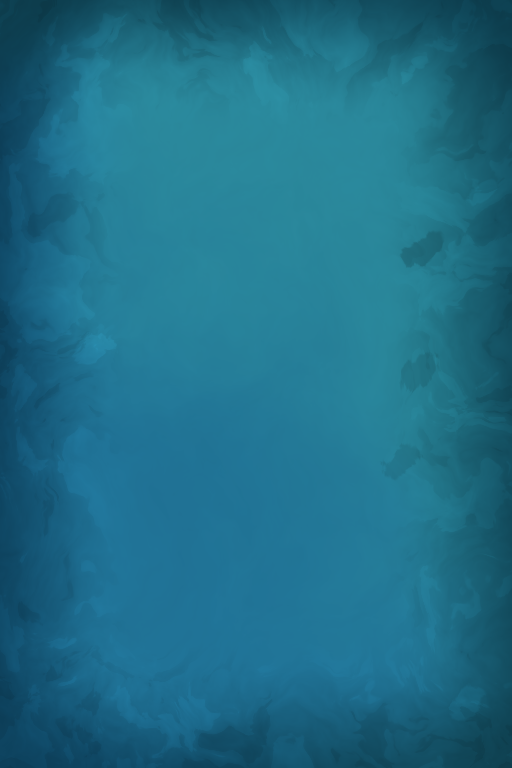
Write a Shadertoy shader that draws this background.

```glsl
// Painted teal and blue backdrop with a worn, brushed dark border.

const vec3 TEAL       = vec3(0.165, 0.535, 0.612);
const vec3 BLUE       = vec3(0.125, 0.450, 0.590);
const vec3 EDGE_LEFT  = vec3(0.055, 0.275, 0.390);
const vec3 EDGE_RIGHT = vec3(0.065, 0.285, 0.355);
const vec3 EDGE_TOP   = vec3(0.055, 0.265, 0.335);
const vec3 GREEN_TINT = vec3(0.105, 0.400, 0.455);

const vec2  PAGE          = vec2(1.0, 1.5);  // canvas size in widths
const float CORNER_RADIUS = 0.26;
const float BORDER_WIDTH  = 0.225;
const float BORDER_WOBBLE = 0.095;
const float PATCH_DEPTH   = 0.065;
const float FLECK_SIZE    = 0.034;

// Flecks of paint: position, then signed strength (negative is darker)
const int FLECK_COUNT = 6;
const vec3 FLECKS[FLECK_COUNT] = vec3[FLECK_COUNT](
    vec3(0.83, 1.01, -0.13), vec3(0.825, 0.775, -0.09), vec3(0.78, 0.595, -0.08),
    vec3(0.185, 0.82, 0.09), vec3(0.915, 0.13, 0.11), vec3(0.945, 1.12, 0.09));

vec2 hashGradient(vec2 cell) {
    vec3 h = fract(cell.xyx * vec3(0.1031, 0.1030, 0.0973));
    h += dot(h, h.yzx + 33.33);
    return 2.0 * fract((h.xx + h.yz) * h.zy) - 1.0;
}

float gradientNoise(vec2 p) {
    vec2 cell = floor(p), f = fract(p);
    vec2 w = f * f * f * (f * (f * 6.0 - 15.0) + 10.0);
    float a = dot(hashGradient(cell), f);
    float b = dot(hashGradient(cell + vec2(1, 0)), f - vec2(1, 0));
    float c = dot(hashGradient(cell + vec2(0, 1)), f - vec2(0, 1));
    float d = dot(hashGradient(cell + vec2(1, 1)), f - vec2(1, 1));
    return mix(mix(a, b, w.x), mix(c, d, w.x), w.y);
}

float fbm(vec2 p) {
    const mat2 TURN = mat2(1.6, 1.2, -1.2, 1.6);
    float sum = 0.0, amplitude = 0.5;
    for (int i = 0; i < 5; i++) {
        sum += amplitude * gradientNoise(p);
        p = TURN * p + 7.3;
        amplitude *= 0.5;
    }
    return sum;
}

// Distance from the rounded page edge, positive inside
float insetDistance(vec2 p) {
    vec2 q = abs(p - 0.5 * PAGE) - 0.5 * PAGE + CORNER_RADIUS;
    return CORNER_RADIUS - length(max(q, 0.0)) - min(max(q.x, q.y), 0.0);
}

// Tilted, ragged spots of paint
float fleckTone(vec2 p, float ragged) {
    float tone = 0.0;
    for (int i = 0; i < FLECK_COUNT; i++) {
        vec2 d = p - FLECKS[i].xy;
        vec2 along = vec2(0.75 * d.x + 0.66 * d.y, 0.75 * d.y - 0.66 * d.x);
        float radius = length(along * vec2(0.8, 1.4)) + 0.06 * ragged;
        tone += FLECKS[i].z * (1.0 - smoothstep(0.8, 1.05, radius / FLECK_SIZE));
    }
    return tone;
}

void mainImage(out vec4 fragColor, in vec2 fragCoord) {
    vec2 uv = fragCoord / iResolution.xy;
    vec2 p = uv * PAGE;

    // Brushed noise: a broad warp bends the finer strokes
    vec2 warp = vec2(fbm(p * 3.0 + 4.1), fbm(p * 3.0 + 19.7));
    float broad = fbm(p * 2.6 + warp * 0.8 + 31.0);
    float strokes = fbm(p * 7.0 + warp * 3.0 + 11.0);
    float fine = fbm(p * vec2(34.0, 26.0) + warp * 9.0);

    // Blue pool at lower left, teal towards the upper right
    float blueness = smoothstep(0.25, -0.42, uv.y - 0.55 + 0.62 * (uv.x - 0.5) + 0.35 * broad);
    blueness = max(blueness, 0.75 * smoothstep(0.34, 0.04, uv.x + 0.15 * broad));
    vec3 color = mix(TEAL, BLUE, blueness);
    float greenSide = smoothstep(0.70, 1.0, uv.x + 0.12 * broad) * smoothstep(0.1, 0.4, uv.y);
    color = mix(color, GREEN_TINT, 0.55 * greenSide);

    // Soft dark border, wider on the left
    float depth = insetDistance(p) - 0.025 * (1.0 - smoothstep(0.0, 0.4, uv.x));
    float worn = depth + BORDER_WOBBLE * (broad + 0.8 * strokes) + 0.012 * fine;
    float shade = 1.0 - smoothstep(-0.07, BORDER_WIDTH, worn);
    vec3 edge = mix(EDGE_LEFT, EDGE_RIGHT, smoothstep(0.1, 0.9, uv.x));
    edge = mix(edge, EDGE_TOP, smoothstep(0.8, 1.0, uv.y));
    color = mix(color, edge, shade);

    // Crisp overlapping paint patches near the border
    float border = 1.0 - smoothstep(0.08, 0.27, depth);
    float patches = smoothstep(0.07, 0.10, strokes + 0.15 * fine)
                  - smoothstep(0.09, 0.12, -strokes - 0.12 * fine);
    color *= 1.0 + PATCH_DEPTH * border * patches;

    // Faint mottling, scratches and single flecks
    color *= 1.0 + 0.035 * broad + 0.025 * strokes + fine * mix(0.025, 0.11, border);
    color *= 1.0 + fleckTone(p, strokes + 0.7 * fine);

    // Darkened rim
    color *= mix(0.90, 1.0, smoothstep(-0.10, 0.05, depth));
    fragColor = vec4(clamp(color, 0.0, 1.0), 1.0);
}
```
